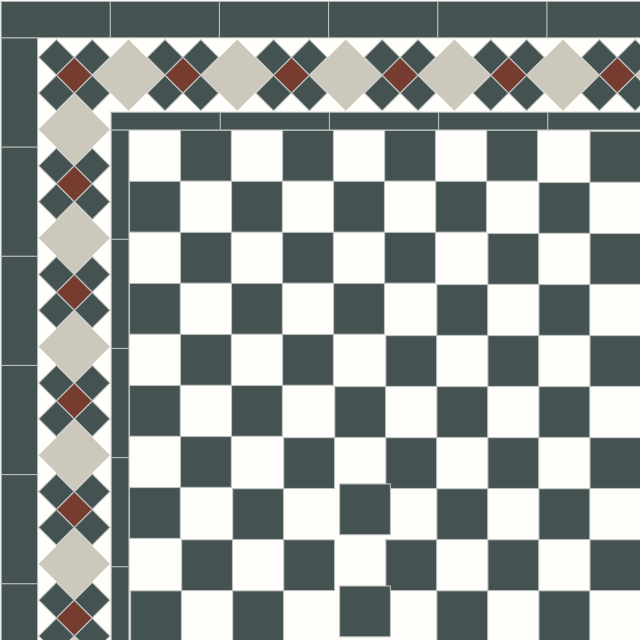
Write a WebGL 1 fragment shader that draws this pattern.

```glsl
precision highp float;
// Corner of a tiled floor: a dark and white checkerboard inside two slim tile
// bands, with a strip of diamond motifs between them. Every piece is a signed
// distance shape painted over its grout line, in a 768 unit design grid.

uniform vec2 u_resolution;

#define GRID 768.0          // design units across the canvas
#define GROUT_WIDTH 1.3
#define BAND_LENGTH 131.0   // tile length in both bands
#define MOTIF_PITCH 130.3   // spacing of the diamond crosses
#define SMALL_DIAMOND 21.5
#define LARGE_DIAMOND 42.8
#define CHECK_PITCH 61.25
#define CHECK_HALF 29.8
#define DRIFT 1.4           // shift of checks past the diagonal
#define SLIP 5.8            // offset of the two loose checks

const vec3 WHITE = vec3(1.0, 0.995, 0.98);
const vec3 SLATE = vec3(0.27, 0.32, 0.32);
const vec3 STONE = vec3(0.80, 0.785, 0.735);
const vec3 BRICK = vec3(0.46, 0.235, 0.185);
const vec3 GROUT = vec3(0.73, 0.75, 0.74);

float cover(float d) {
  float px = GRID / u_resolution.y;
  return 1.0 - smoothstep(-0.6 * px, 0.6 * px, d);
}

float box(vec2 p, vec2 halfSize) {
  vec2 d = abs(p) - halfSize;
  return max(d.x, d.y);
}

float diamond(vec2 p, float radius) {
  return (abs(p.x) + abs(p.y) - radius) * 0.7071;
}

vec3 paintTile(vec3 col, float d, vec3 fill) {
  col = mix(col, GROUT, cover(d - GROUT_WIDTH));
  return mix(col, fill, cover(d));
}

// Row of long tiles; p is (along, across), measured from the row's start.
float bandTiles(vec2 p, float halfWidth) {
  float along = mod(p.x, BAND_LENGTH) - 0.5 * BAND_LENGTH;
  float d = box(vec2(along, p.y), vec2(0.5 * BAND_LENGTH - 0.7, halfWidth));
  return max(d, 0.7 - p.x);
}

// A horizontal and a vertical band meeting at a corner.
vec3 paintBands(vec3 col, vec2 p, vec2 corner, float width) {
  vec2 q = p - corner;
  float halfWidth = 0.5 * width - 0.8;
  float top = bandTiles(vec2(q.x, q.y - 0.5 * width), halfWidth);
  float side = bandTiles(vec2(q.y - width, q.x - 0.5 * width), halfWidth);
  return paintTile(col, min(top, side), SLATE);
}

// Crosses of five small diamonds alternating with large stone ones.
vec3 paintMotifs(vec3 col, vec2 p) {
  vec2 q = vec2(max(p.x, p.y), min(p.x, p.y));
  q.x -= MOTIF_PITCH * floor(q.x / MOTIF_PITCH + 0.5);
  q = abs(q);
  float r = SMALL_DIAMOND - 1.0;
  float stone = diamond(q - vec2(0.5 * MOTIF_PITCH, 0.0), LARGE_DIAMOND);
  col = mix(col, STONE, cover(stone));
  col = paintTile(col, diamond(q - SMALL_DIAMOND, r) + 0.2, SLATE);
  return paintTile(col, diamond(q, r), BRICK);
}

vec3 paintChecks(vec3 col, vec2 p) {
  vec2 cell = floor(p / CHECK_PITCH);
  // Neighbours are included so that displaced tiles can overlap.
  for (int j = -1; j <= 1; j++) {
    for (int i = -1; i <= 1; i++) {
      vec2 id = cell + vec2(float(i), float(j));
      float dark = mod(id.x + id.y, 2.0) * step(0.0, min(id.x, id.y));
      vec2 centre = (id + 0.5) * CHECK_PITCH;
      centre += DRIFT * step(8.5, id.x + id.y);
      float loose = step(abs(id.x - 4.0), 0.5) * step(6.5, id.y);
      centre += loose * vec2(SLIP, -SLIP);
      vec3 tiled = paintTile(col, box(p - centre, vec2(CHECK_HALF)), SLATE);
      col = mix(col, tiled, dark);
    }
  }
  return col;
}

void main() {
  vec2 p = gl_FragCoord.xy / u_resolution * GRID;
  p.y = GRID - p.y; // measure down from the upper left corner

  vec3 col = WHITE;
  if (min(p.x, p.y) < 133.5) {
    col = paintMotifs(col, p - vec2(89.2, 90.2));
  }
  if (p.x > 154.5 && p.y > 155.5) {
    col = paintChecks(col, p - vec2(155.2, 156.2));
  }

  // Outer and inner frames
  if (min(p.x, p.y) < 47.0) {
    col = mix(WHITE, col, step(45.2, min(p.x, p.y)));
    col = paintBands(col, p, vec2(1.3, 1.5), 44.0);
  }
  col = paintBands(col, p, vec2(133.3, 134.5), 21.6);
  gl_FragColor = vec4(col, 1.0);
}
```
